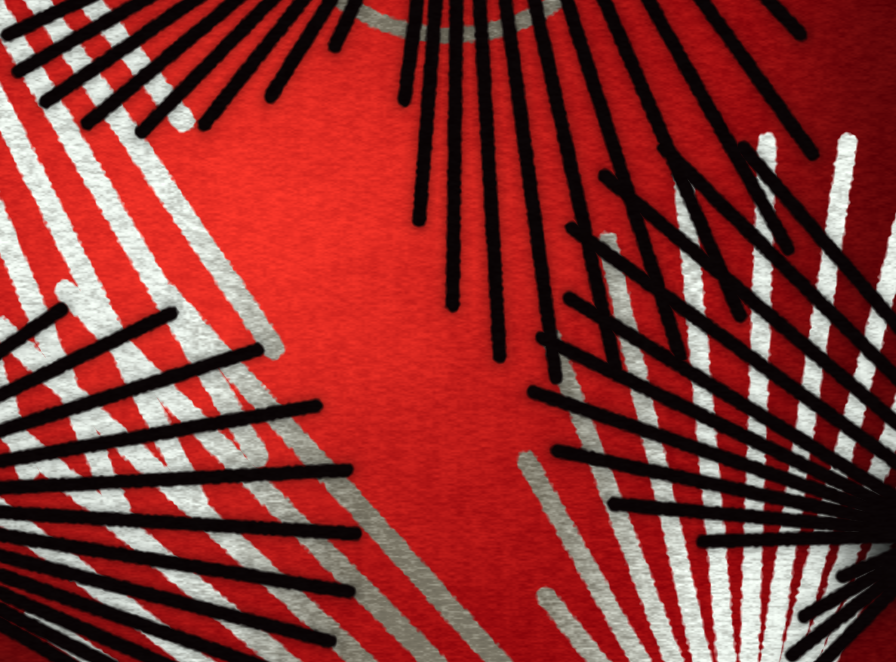
Reproduce this texture procedurally as a Shadertoy shader.

```glsl
// Red woven cloth printed with overlapping fans of black and silver strokes.

float hash(vec2 p) {
    return fract(sin(dot(p, vec2(127.1, 311.7))) * 43758.5453);
}

float noise(vec2 p) {
    vec2 i = floor(p), f = fract(p);
    f = f * f * (3.0 - 2.0 * f);
    return mix(mix(hash(i), hash(i + vec2(1, 0)), f.x),
               mix(hash(i + vec2(0, 1)), hash(i + vec2(1, 1)), f.x), f.y);
}

float segment(vec2 p, vec2 a, vec2 b) {
    vec2 pa = p - a, ba = b - a;
    return length(pa - ba * clamp(dot(pa, ba) / dot(ba, ba), 0.0, 1.0));
}

// Distance to strokes leaving one hub.
// turn: quadratic in the stroke index; reach: peak, falloff, peak index, exponent.
float fan(vec2 p, vec2 hub, int count, vec3 turn, vec4 reach) {
    float d = 1e3;
    for (int n = 0; n < count; n++) {
        float i = float(n);
        float angle = turn.x + i * (turn.y + i * turn.z);
        float len = reach.x - reach.y * pow(abs(i - reach.z) + 1e-4, reach.w);
        d = min(d, segment(p, hub, hub + len * vec2(cos(angle), sin(angle))));
    }
    return d;
}

float silverStrokes(vec2 p) {
    // Long bands on the left, falling to the right
    float d = fan(p, vec2(-2.6, -4.3), 6, vec3(0.907, 0.067, 0.0), vec4(9.6, 0.094, 3.0, 3.1));
    d = min(d, fan(p, vec2(10.0, 12.0), 6, vec3(3.977, -0.046, 0.0), vec4(13.6, 0.2, 2.0, 2.0)));
    // Upright fan on the right
    d = min(d, fan(p, vec2(6.35, 7.2), 10, vec3(-2.246, 0.165, -0.0046), vec4(6.05, 0.1, 5.8, 2.0)) + 0.012);
    // Arc at the top
    return min(d, abs(length(p - vec2(3.85, -1.3)) - 1.6) + 0.025) - 0.095;
}

float blackStrokes(vec2 p) {
    // Top fan: left wing, then the long hanging strokes
    float d = fan(p, vec2(3.7, -1.4), 8, vec3(2.704, -0.075, -0.0035), vec4(4.07, 0.058, 1.0, 2.0));
    d = min(d, fan(p, vec2(3.94, -2.85), 11, vec3(1.7, -0.0509, -0.00366), vec4(6.2, 0.039, 5.25, 2.5)));
    // Left fan
    d = min(d, fan(p, vec2(-1.85, 4.27), 12, vec3(-0.6, 0.157, -0.005), vec4(4.9, 0.0285, 5.5, 2.5)));
    // Right fan: upper, middle and lower strokes
    d = min(d, fan(p, vec2(10.4, 5.93), 5, vec3(3.998, -0.077, 0.0), vec4(6.86, 0.13, 2.3, 2.0)));
    d = min(d, fan(p, vec2(8.1, 4.57), 5, vec3(3.593, -0.12, 0.0), vec4(3.85, 0.11, 0.0, 2.0)));
    d = min(d, fan(p, vec2(8.1, 4.57), 4, vec3(2.762, -0.14, 0.0), vec4(1.77, 0.09, 3.0, 2.0)));
    return d - 0.058;
}

void mainImage(out vec4 fragColor, in vec2 fragCoord) {
    // Canvas is 5.66 units high, measured downward from the top edge
    float unit = 5.66 / iResolution.y;
    vec2 p = vec2(fragCoord.x, iResolution.y - fragCoord.y) * unit;
    float soft = unit + 0.008;

    // Weave: short horizontal threads over broader wear
    float thread = noise(p * vec2(15.0, 42.0)) * 0.6 + noise(p * vec2(38.0, 70.0)) * 0.4 - 0.5;
    float wear = noise(p * vec2(2.5, 3.5)) - 0.5;

    // Red cloth lit from the upper left
    vec2 g = (p - vec2(2.0, 1.9)) / vec2(3.0, 2.6);
    float light = exp(-dot(g, g) * 0.8) + thread * 0.45 + wear * 0.12;
    vec3 color = mix(vec3(0.56, 0.025, 0.045), vec3(0.93, 0.19, 0.15), clamp(light, -0.3, 1.2));
    color *= 1.0 - 0.35 * smoothstep(6.0, 7.7, p.x);

    // Silver foil, duller through the middle
    float edge = (noise(p * 30.0) - 0.5) * 0.025;
    float shine = smoothstep(0.4, 2.6, abs(p.x - 3.8)) + thread * 0.4;
    vec3 silver = mix(vec3(0.48, 0.46, 0.4), vec3(0.91, 0.94, 0.91), clamp(shine, 0.0, 1.0));
    silver *= 1.0 + 0.25 * thread;
    color = mix(color, silver, 1.0 - smoothstep(-soft, soft, silverStrokes(p) + edge));

    // Shade at the lower corners and the right hub
    color *= 1.0 - 0.55 * exp(-2.0 * length(p - vec2(0.0, 5.8)));
    color *= 1.0 - 0.9 * exp(-3.5 * dot(p - vec2(7.8, 4.6), p - vec2(7.8, 4.6)));

    // Black flock with a soft contact shadow
    float black = blackStrokes(p) + edge * 0.5;
    color *= 1.0 - 0.3 * exp(-max(black, 0.0) * 22.0);
    vec3 flock = vec3(0.035, 0.015, 0.018) + 0.02 * thread;
    color = mix(color, flock, 1.0 - smoothstep(-soft, soft, black));

    fragColor = vec4(clamp(color, 0.0, 1.0), 1.0);
}
```
